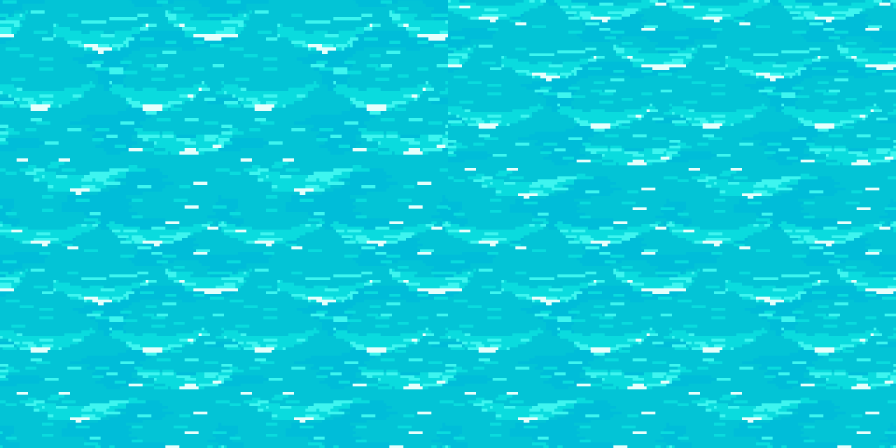
Give the GLSL for this texture, as a Shadertoy shader.

```glsl
const vec2 REPEATS = vec2(4.0, 2.0);
const float CELLS = 80.0;       // blocks along one side of a tile
const float SLOT = 5.0;         // blocks reserved for one dash
const int SAMPLES = 3;

const vec3 WATER = vec3(0.01, 0.77, 0.84);
const vec3 DEEP  = vec3(0.00, 0.74, 0.85);
const vec3 SWELL = vec3(0.04, 0.86, 0.87);
const vec3 GLINT = vec3(0.24, 0.96, 0.94);
const vec3 FOAM  = vec3(0.90, 1.00, 0.99);

float hash(vec2 p) {
    vec3 q = fract(p.xyx * 0.1031);
    q += dot(q, q.yzx + 33.33);
    return fract((q.x + q.y) * q.z);
}

// Value noise that wraps after "period" lattice steps
float tiledNoise(vec2 p, vec2 period, float seed) {
    vec2 i = floor(p);
    vec2 f = smoothstep(0.0, 1.0, fract(p));
    vec2 a = mod(i, period) + seed;
    vec2 b = mod(i + 1.0, period) + seed;
    return mix(mix(hash(a), hash(vec2(b.x, a.y)), f.x),
               mix(hash(vec2(a.x, b.y)), hash(b), f.x), f.y);
}

// Random roll shared by all blocks of a dash; 1 in the gaps
float dashRoll(vec2 cell, float seed) {
    float shift = floor(SLOT * hash(vec2(cell.y, seed)));
    float s = (cell.x + shift) / SLOT;
    vec2 id = vec2(mod(floor(s), CELLS / SLOT), cell.y) + seed;
    float len = 3.0 + 2.0 * hash(id + 17.0);
    return fract(s) * SLOT < len ? hash(id) : 1.0;
}

// Centre (xy) and half width (z) of a crest, in tile units, y downward
vec3 crestShape(float row, float k) {
    float odd = mod(row, 2.0);
    float x = 0.198 + 0.5 * k + odd * (0.281 - 0.042 * row);
    float y = 0.082 + 0.239 * row + odd * (0.5 - k) * 0.047 * row;
    float halfWidth = 0.185 + 0.06 * hash(vec2(row, k) + 5.0);
    return vec3(x, y, halfWidth);
}

// Bowl-shaped swell: x = body, y = bright lower rim, z = foam at the bottom
vec3 crestMask(vec2 p, vec3 crest, float rowJitter) {
    float dx = p.x - crest.x + rowJitter;
    dx -= round(dx);
    float q = dx * dx / (crest.z * crest.z);
    float rise = crest.y + 0.012 - 0.085 * q - p.y;
    rise -= round(rise);
    float thickness = 0.07 * (1.0 - 0.65 * q);
    float body = float(q < 1.0 && rise > 0.0 && rise < thickness);
    float rim = body * float(rise < 0.026);
    float foam = body * float(rise < 0.018 && abs(dx) < 0.045);
    return vec3(body, rim, foam);
}

vec3 waterColor(vec2 tilePos) {
    vec2 cell = floor(fract(tilePos) * CELLS);
    vec2 p = (cell + 0.5) / CELLS;
    float rowJitter = 0.05 * (hash(vec2(cell.y, 41.0)) - 0.5);

    // Broad darker patches with ragged sides
    vec2 lattice = vec2(6.0, 13.0);
    float depth = tiledNoise((p + vec2(rowJitter, 0.0)) * lattice, lattice, 9.0);
    vec3 color = depth < 0.32 ? DEEP : WATER;

    // Staggered rows of crests
    vec3 crest = vec3(0.0);
    for (int row = 0; row < 4; row++)
        for (int k = 0; k < 2; k++)
            crest = max(crest, crestMask(p, crestShape(float(row), float(k)), rowJitter));
    color = mix(color, SWELL, crest.x);

    // Loose dashes, denser on the crests
    float roll = dashRoll(cell, 3.0);
    float glintChance = mix(0.045, 0.18, crest.x) + 0.25 * crest.y;
    if (roll < glintChance + 0.06) color = SWELL;
    if (roll < glintChance) color = GLINT;
    if (roll < 0.009 + 0.03 * crest.y) color = FOAM;
    return mix(color, FOAM, crest.z);
}

// Tile position with y downward; the upper left quarter is stretched upward
vec2 toTile(vec2 uv) {
    vec2 t = vec2(uv.x, 1.0 - uv.y) * REPEATS;
    float pivot = 0.969;
    if (uv.x < 0.5 && t.y < pivot) t.y = pivot - (pivot - t.y) / 1.2;
    return t;
}

void mainImage(out vec4 fragColor, in vec2 fragCoord) {
    // Average several samples to smooth the block edges
    vec3 sum = vec3(0.0);
    for (int j = 0; j < SAMPLES; j++)
        for (int i = 0; i < SAMPLES; i++) {
            vec2 offset = (vec2(i, j) + 0.5) / float(SAMPLES) - 0.5;
            sum += waterColor(toTile((fragCoord + offset) / iResolution.xy));
        }
    fragColor = vec4(sum / float(SAMPLES * SAMPLES), 1.0);
}
```
